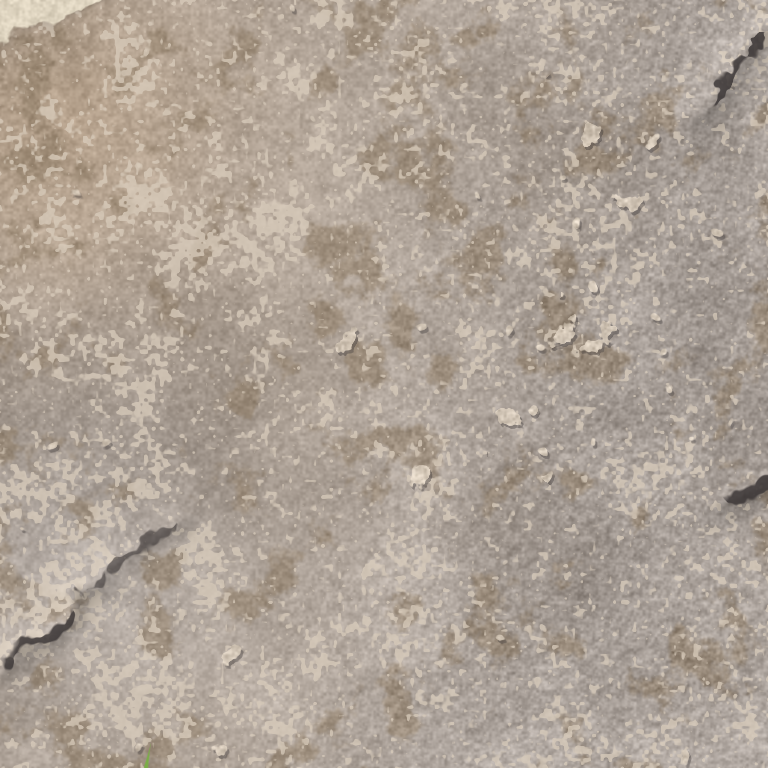
A Shadertoy shader for this texture:

```glsl
const vec3 STONE = vec3(0.685, 0.637, 0.592);
const vec3 TAN = vec3(0.69, 0.61, 0.525);
const vec3 SLATE = vec3(0.655, 0.625, 0.605);
const vec3 STAIN = vec3(0.56, 0.49, 0.405);
const vec3 FLAKE = vec3(0.85, 0.80, 0.735);
const vec3 CREAM = vec3(0.875, 0.835, 0.755);
const vec3 SHADOW = vec3(0.235, 0.215, 0.215);
const vec3 GRASS = vec3(0.48, 0.68, 0.28);
const vec2 LIGHT = vec2(-0.55, 0.83);
const float GRAIN = 0.17;
const float MOTTLE = 0.20;
const float RELIEF = 0.55;

float hash(vec2 p) {
    vec3 q = fract(vec3(p.xyx) * 0.1031);
    q += dot(q, q.yzx + 33.33);
    return fract((q.x + q.y) * q.z);
}

float noise(vec2 p) {
    vec2 i = floor(p), f = fract(p);
    f = f * f * (3.0 - 2.0 * f);
    return mix(mix(hash(i), hash(i + vec2(1, 0)), f.x),
               mix(hash(i + vec2(0, 1)), hash(i + vec2(1, 1)), f.x), f.y);
}

float fbm(vec2 p, int octaves) {
    float sum = 0.0, amp = 0.5, total = 0.0;
    for (int i = 0; i < octaves; i++) {
        sum += amp * noise(p);
        total += amp;
        p = mat2(1.6, 1.2, -1.2, 1.6) * p + 17.3;
        amp *= 0.55;
    }
    return sum / total;
}

float glow(vec2 d, float falloff) { return exp(-falloff * dot(d, d)); }

// Ragged chips, one per jittered cell; most of them stay small
float chips(vec2 p, float cells, float keep, float maxRadius) {
    vec2 q = p * cells;
    float ragged = fbm(p * 75.0, 3) - 0.5, soft = 0.0018 * cells, cover = 0.0;
    for (int k = 0; k < 9; k++) {
        vec2 id = floor(q) + vec2(k % 3 - 1, k / 3 - 1);
        float size = hash(id + 71.0), angle = 6.283 * hash(id + 47.0);
        vec2 d = q - id - 0.2 - 0.6 * vec2(hash(id + 5.0), hash(id + 29.0));
        d = mat2(cos(angle), sin(angle), -sin(angle), cos(angle)) * d;
        float radius = maxRadius * mix(0.25, 1.0, size * size);
        float edge = length(d * vec2(1.0, 1.6)) - radius * (1.0 + 2.2 * ragged);
        cover = max(cover, step(hash(id + 13.0), keep) * (1.0 - smoothstep(-soft, soft, edge)));
    }
    return cover;
}

// x: dark core, y: broad shade below, z: lit lip above
vec3 crack(vec2 p, vec2 a, vec2 b, float width) {
    p += 0.055 * (vec2(fbm(p * 16.0, 4), fbm(p * 16.0 + 40.0, 4)) - 0.5);
    vec2 ab = b - a;
    vec2 off = p - a - ab * clamp(dot(p - a, ab) / dot(ab, ab), 0.0, 1.0);
    float d = length(off), side = dot(off, normalize(vec2(-ab.y, ab.x)));
    float w = 1.4 * width * smoothstep(0.28, 0.68, fbm(p * 30.0 + 9.0, 3));
    float fade = glow(off, 0.07 / (width * width));
    return vec3((1.0 - smoothstep(w - 0.002, w + 0.002, d)) * smoothstep(0.0, 0.002, w),
                fade * (1.0 - smoothstep(-width, width, side)),
                fade * smoothstep(0.0, width * 2.0, side));
}

float height(vec2 p) { return fbm(p * 24.0, 5) * 0.6 + fbm(p * 95.0 + 6.0, 3) * 0.28; }

void mainImage(out vec4 fragColor, in vec2 fragCoord) {
    vec2 p = fragCoord / iResolution.xy;
    float broad = fbm(p * 4.0 + 3.0, 4);
    float patches = fbm(p * 11.0 + 21.0, 5);
    float rough = smoothstep(0.35, 0.85, p.x - 0.25 * p.y + 0.25 * broad);

    // Broad tint: tan upper left, grey toward the right and the lower left
    vec3 color = mix(STONE, SLATE, 0.75 * rough);
    color = mix(color, TAN, glow(p - vec2(0.06, 0.84), 16.0) * (0.6 + 0.6 * broad));
    color = mix(color, SLATE, 0.7 * glow(p - vec2(0.1, 0.28), 20.0));
    color += MOTTLE * (broad - 0.5) + 0.12 * (patches - 0.5);

    // Brown stains
    float middle = glow(p - vec2(0.52, 0.55), 9.0);
    float stain = smoothstep(0.56, 0.72, fbm(p * 19.0 + 55.0, 5) + 0.04 * middle);
    color = mix(color, STAIN, 0.6 * stain);

    // Relief and fine grain
    float slope = height(p) - height(p + LIGHT * 0.0035);
    float grain = 0.55 * noise(p * 260.0) + 0.45 * noise(p.yx * 145.0 + 8.0) - 0.5;
    color += RELIEF * slope * mix(0.35, 1.0, rough) + GRAIN * grain * mix(0.85, 1.15, rough);

    // Powdery flakes gathered in patches
    float powder = 0.6 * noise(p * 190.0 + 31.0) + 0.4 * noise(p * 88.0 + 12.0);
    float gathered = smoothstep(0.46, 0.70, patches) * mix(1.0, 0.55, rough);
    color = mix(color, FLAKE, 0.75 * smoothstep(0.67, 0.82, powder + 0.27 * gathered));
    color = mix(color, FLAKE, 0.65 * chips(p + 3.0, 80.0, 0.07, 0.22));

    // Larger pale chips along a steep band on the right
    float band = glow(vec2(p.x - 0.69 - 0.16 * p.y, 0.0), 100.0)
               * smoothstep(0.25, 0.45, p.y) * (1.0 - smoothstep(0.8, 0.97, p.y));
    float keep = 0.03 + 0.38 * band;
    float chip = chips(p, 25.0, keep, 0.46);
    float chipShade = chips(p + LIGHT * 0.005, 25.0, keep, 0.46) * (1.0 - chip);
    color = mix(color, SHADOW, 0.4 * chipShade);
    color = mix(color, FLAKE + 0.25 * grain + 0.5 * slope, 0.85 * chip);

    // Cracks and ledges
    vec3 ledge = crack(p, vec2(0.91, 0.86), vec2(1.01, 0.96), 0.009);
    ledge = max(ledge, crack(p, vec2(0.02, 0.15), vec2(0.12, 0.235), 0.007));
    ledge = max(ledge, 0.7 * crack(p, vec2(0.12, 0.235), vec2(0.22, 0.32), 0.006));
    ledge = max(ledge, crack(p, vec2(0.95, 0.345), vec2(1.02, 0.375), 0.006));
    color = color * (1.0 - 0.22 * ledge.y) + 0.06 * ledge.z;
    color = mix(color, SHADOW, 0.85 * ledge.x);

    // Cream ground beyond the upper left edge, grass blade below
    float rim = p.y - 0.945 - 0.45 * p.x + 0.035 * (fbm(p * 28.0, 4) - 0.5);
    color *= 1.0 - 0.12 * exp(-abs(rim) * 180.0);
    color = mix(color, CREAM + 0.15 * grain + 0.3 * slope, smoothstep(-0.002, 0.002, rim));
    float blade = abs(p.x - 0.19 - 0.2 * p.y) - 0.0025 + 0.1 * p.y;
    color = mix(color, GRASS, 1.0 - smoothstep(-0.001, 0.0015, blade));
    fragColor = vec4(clamp(color, 0.0, 1.0), 1.0);
}
```
